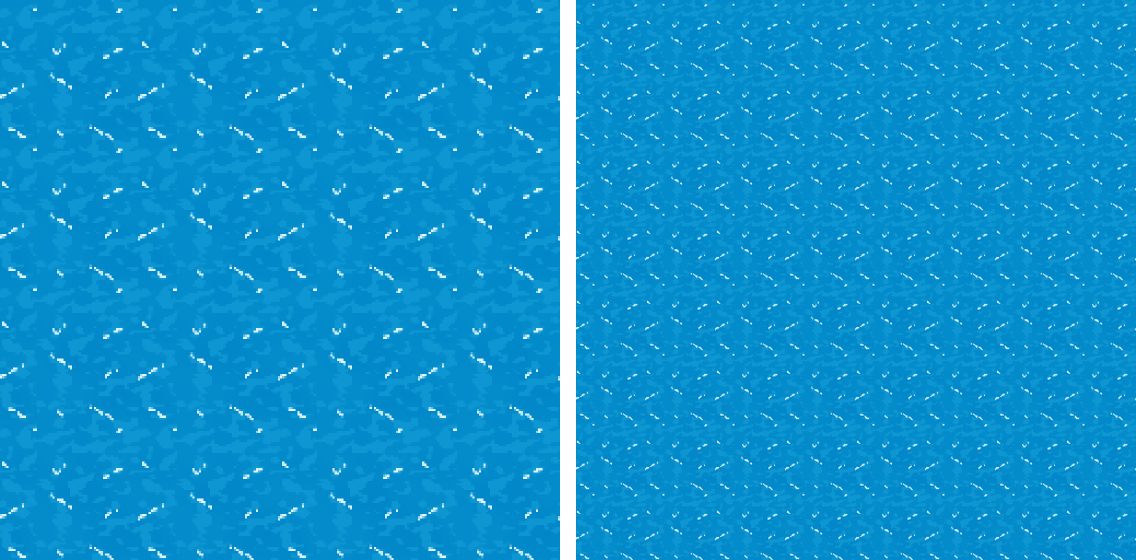
Left, the tile; right, the same tile 2 across and 2 down.
Give the GLSL for this texture, as a Shadertoy shader.

```glsl
// Blocky blue water with short broken foam streaks, in 4 x 4 identical tiles of 64 x 64 cells.
// Wrapping gradient noise is thresholded into light patches; a loop lays
// a loose 3 x 3 grid of tilted streaks over them, wrapped at the tile borders.

float hash(vec2 p) {
    uvec2 u = uvec2(ivec2(p)) * uvec2(1597u, 3812u) + 977u;
    uint h = (u.x ^ (u.y * 2753u)) * 40503u;
    h = (h ^ (h >> 13)) * 60493u;
    h ^= h >> 15;
    return float(h & 65535u) / 65535.0;
}

float cornerSlope(vec2 corner, vec2 offset, vec2 period) {
    float angle = 6.28318 * hash(mod(corner, period) + period * 7.0);
    return dot(vec2(cos(angle), sin(angle)), offset);
}

// Gradient noise that repeats every "period" lattice steps
float noise(vec2 tile, vec2 period) {
    vec2 p = tile * period, i = floor(p), f = p - i;
    vec2 w = f * f * f * (f * (f * 6.0 - 15.0) + 10.0), e = vec2(1, 0);
    return mix(mix(cornerSlope(i, f, period), cornerSlope(i + e, f - e, period), w.x),
               mix(cornerSlope(i + e.yx, f - e.yx, period), cornerSlope(i + 1.0, f - 1.0, period), w.x), w.y);
}

// Foam strength at a cell: streaks in rows and columns, each with its own tilt and length
float foam(vec2 cell) {
    float strength = 0.0;
    for (int n = 0; n < 9; n++) {
        float k = float(n), col = mod(k, 3.0), row = floor(k / 3.0);
        float tilt = cos(1.5708 * col * exp2(row) + 3.14159 * mod(row, 2.0));
        vec2 centre = vec2(1.0 + 3.3 * row + col * (24.5 - 1.3 * row * row),
                           22.0 - 2.5 * tilt + row * (14.0 + 3.2 * row));
        vec2 d = mod(cell - centre + 32.0, 64.0) - 32.0;

        // The outer streaks of the last row are longer and shed specks
        float shed = step(2.0, row) * abs(col - 1.0);
        float halfLength = 4.0 + 2.0 * sin(0.9 * k - 1.0) + 2.0 * shed;
        float curve = 0.55 * tilt * d.x + 0.4 * sin(1.1 * d.x + k)
                    + 1.5 * (1.0 - abs(tilt)) * cos(0.75 * d.x);
        float streak = 1.0 - abs(d.y - curve) / 1.25;
        streak *= step(abs(d.x), halfLength) * step(-0.65, sin(1.2 * d.x + 2.0 * k));
        float speck = shed * (1.0 - length((d - vec2(7.5, 8.0)) * vec2(0.3, 0.5)));
        speck *= step(0.5, hash(cell));
        strength = max(strength, max(streak, speck));
    }
    return strength;
}

vec3 water(vec2 uv) {
    vec2 cell = floor(fract(vec2(uv.x, 1.0 - uv.y) * 4.0) * 64.0);
    vec2 tile = (cell + 0.5) / 64.0;

    // Ragged light patches, stretched sideways
    vec2 warped = tile + 0.035 * vec2(noise(tile, vec2(6, 7)), noise(tile, vec2(7, 5)));
    float patches = noise(warped, vec2(8, 13)) + 0.6 * noise(warped, vec2(15, 24))
                  + 0.25 * noise(tile, vec2(3, 4));
    vec3 colour = vec3(0.01, 0.54, 0.79) + 0.025 * noise(tile, vec2(2, 3)) * vec3(0.4, 1.0, 0.6);
    colour = mix(colour, vec3(0.05, 0.59, 0.82), smoothstep(0.10, 0.19, patches));

    // Foam, fading unevenly at its rim
    float level = foam(cell) - 0.22 * hash(cell + 80.0);
    return mix(colour, vec3(0.88, 0.97, 0.98), smoothstep(0.08, 0.6, level));
}

void mainImage(out vec4 fragColor, in vec2 fragCoord) {
    // Four samples per pixel smooth the cell edges
    vec3 sum = vec3(0);
    for (int s = 0; s < 4; s++) {
        vec2 jitter = vec2(s & 1, s >> 1) * 0.5 - 0.25;
        sum += water((fragCoord + jitter) / iResolution.xy);
    }
    fragColor = vec4(sum / 4.0, 1.0);
}
```
